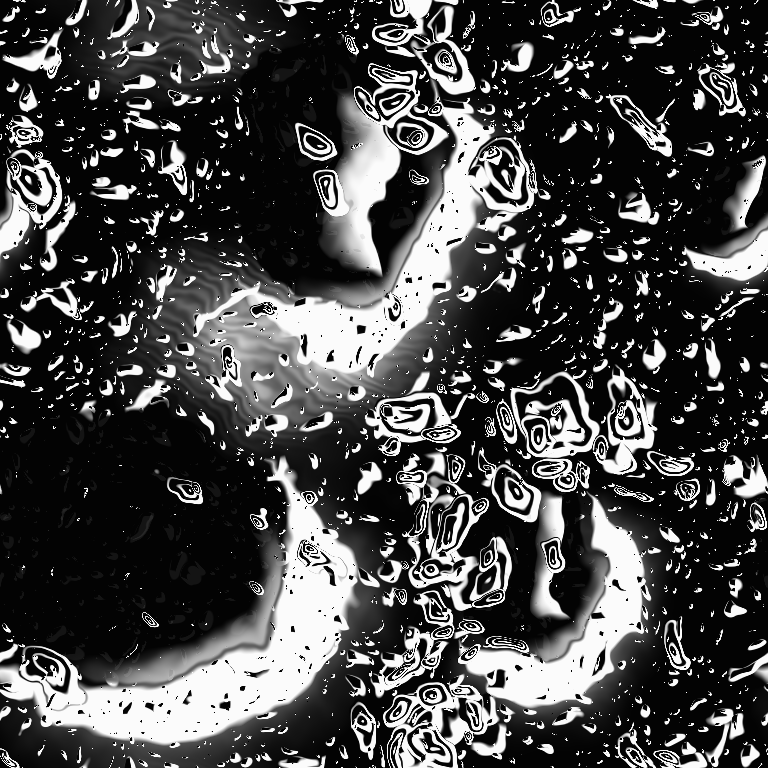
Write a three.js fragment shader that draws this texture.

```glsl
// Embossed black-and-white relief: large dark pits with lit rims, clusters of
// merging concentric rings, crescents and notched specks over a grey haze.
// Scattered parts come from wrapped cellular noise, bent by layered sines.
#define PIT_RADIUS 0.185
#define PIT_COUNT 4
#define RING_CELLS 10.0
#define CRESCENT_CELLS 9.0
#define SPECK_CELLS 25.0
#define WARP 0.014
#define HAZE 0.60
#define RIPPLE 0.07

varying vec2 vUv;

const float PI = 3.14159265;
const float TAU = 6.2831853;
const vec2 LIGHT = vec2(0.64, -0.77);

vec2 hash2(vec2 c) {
  vec2 k = vec2(dot(c, vec2(127.1, 311.7)), dot(c, vec2(269.5, 183.3)));
  return fract(sin(k) * 43758.55);
}

// Layered sines with whole frequencies, so the result wraps.
vec2 waves(vec2 p) {
  vec2 sum = vec2(0.0);
  float amp = 1.0, freq = 2.0;
  for (int i = 0; i < 4; i++) {
    sum += amp * sin(TAU * freq * p.yx + 1.7 * sin(TAU * (freq + 1.0) * p) + freq);
    amp *= 0.5;
    freq = freq * 2.0 + 1.0;
  }
  return sum;
}

// Soft periodic spot around a centre.
float spot(vec2 p, vec2 centre, vec2 tightness) {
  vec2 s = sin(PI * (p - centre));
  return exp(-dot(tightness, s * s));
}

// Where rings gather: a winding column and a branch to the right.
float cluster(vec2 p) {
  float column = abs(sin(PI * (p.x - 0.55 - 0.04 * sin(TAU * p.y))));
  float inColumn = (1.0 - smoothstep(0.10, 0.30, column)) * smoothstep(-0.5, 0.2, sin(TAU * (p.y + 0.10)) + 0.3);
  float branch = spot(p, vec2(0.78, 0.42), vec2(5.0, 38.0));
  float islands = spot(p, vec2(0.02, 0.78), vec2(60.0, 30.0)) + spot(p, vec2(0.66, 0.79), vec2(60.0));
  return clamp(max(inColumn, 1.3 * max(branch, islands)), 0.0, 1.0);
}

// Wrapped cells blended together: xy offset over radius, z smooth distance.
vec3 blobs(vec2 p, float n, float seed, vec2 sizes, float clustered) {
  vec2 g = p * n, base = floor(g), offset = vec2(0.0);
  float total = 1e-6;
  for (int j = -1; j <= 1; j++) {
    for (int i = -1; i <= 1; i++) {
      vec2 c = base + vec2(float(i), float(j));
      vec2 id = mod(c, n) + seed;
      vec2 centre = c + 0.2 + 0.6 * hash2(id);
      vec2 r = hash2(id + 57.0);
      float grow = max(cluster(centre / n), 0.8 * step(0.93, r.y));
      float radius = mix(sizes.x, sizes.y, r.x * r.x) * mix(1.0, grow, clustered);
      vec2 o = g - centre;
      o = (o + 0.6 * (r.y - 0.5) * o.yx) / max(radius, 0.02);
      float w = exp(-3.0 * dot(o, o));
      total += w;
      offset += w * o;
    }
  }
  return vec3(offset / total, sqrt(max(0.0, -log(total) / 3.0)));
}

float lit(vec2 o) {
  return dot(o, LIGHT) / (length(o) + 0.05);
}

void main() {
  vec2 bend = waves(vUv);
  vec2 p = vUv + WARP * bend;

  // Grey haze with fine ripples
  float haze = HAZE * spot(p, vec2(0.37, 0.56), vec2(5.0, 11.0));
  haze += 0.22 * spot(p, vec2(0.72, 0.22), vec2(9.0, 7.0)) + 0.3 * spot(p, vec2(0.25, 0.93), vec2(9.0, 30.0));
  float ripple = sin(TAU * (31.0 * p.x + 64.0 * p.y) + 5.0 * sin(TAU * (2.0 * p.x - p.y)));
  float shade = haze * (1.0 + 0.22 * bend.x) + RIPPLE * ripple * smoothstep(0.03, 0.3, haze) - 0.03;

  // Large pits: lit rim, inner grey crescent, black floor, pale lens
  float ground = 1.0;
  for (int i = 0; i < PIT_COUNT; i++) {
    float k = float(i);
    vec2 o = p - vec2(0.17, 0.28) - k * vec2(0.26, 0.49);
    o = (o - floor(o + 0.5)) / (PIT_RADIUS - 0.042 * k);
    o *= mix(vec2(0.95, 1.08), vec2(1.12, 0.86), step(0.5, k));
    float d = length(o) + 0.03 * bend.y;
    float side = lit(o);
    float width = 0.24 * smoothstep(-0.1, 0.75, side);
    float rim = (1.0 - smoothstep(width - 0.05, width + 0.02, abs(d - 1.27))) * step(0.01, width);
    float glow = 0.55 * smoothstep(0.0, 0.9, side) * exp(-5.0 * abs(d - 1.4));
    shade = max(shade + glow, rim);
    float inside = 1.0 - smoothstep(1.0, 1.05, d);
    float crescent = smoothstep(0.80, 1.0, d) * smoothstep(0.35, 0.9, side) * 0.7;
    float across = o.x - 0.28 - 0.12 * sin(4.0 * o.y);
    float lens = (1.0 - smoothstep(0.20, 0.23, abs(across))) * (1.0 - smoothstep(0.62, 0.72, abs(o.y)));
    lens *= step(0.5, k) * smoothstep(-0.3, 0.12, across);
    shade = mix(shade, max(crescent, lens), inside);
    ground *= 1.0 - inside;
  }

  // Loose crescents, bright on the lit side
  vec3 arc = blobs(p, CRESCENT_CELLS, 11.0, vec2(0.08, 0.42), 0.0);
  float arcMask = smoothstep(0.70, 0.80, arc.z) * (1.0 - smoothstep(0.98, 1.06, arc.z));
  shade = mix(shade, 1.0, arcMask * smoothstep(0.55, 0.72, lit(arc.xy)) * ground);

  // Merging concentric rings at two sizes
  for (int i = 0; i < 2; i++) {
    float k = float(i);
    vec3 ring = blobs(p, RING_CELLS * (1.0 + k), 23.0 + 8.0 * k, vec2(0.24, 0.55 - 0.08 * k), 1.0);
    float t = ring.z + 0.035 * bend.y;
    float wave = cos(2.0 * TAU * t) + 0.65 * lit(ring.xy) + 0.15 * bend.x;
    float tone = smoothstep(-0.30, 0.55, wave);
    shade = mix(shade, tone, 1.0 - smoothstep(1.12, 1.20, t));
  }

  // Specks with a square notch on the shadow side
  for (int i = 0; i < 2; i++) {
    float k = float(i);
    vec3 speck = blobs(p, SPECK_CELLS * (1.0 + k) - 3.0 * k, 41.0 + 9.0 * k, vec2(0.03, 0.36 - 0.06 * k), 0.0);
    float body = (1.0 - smoothstep(0.85, 1.1, speck.z)) * mix(0.08, 1.0, ground);
    vec2 notch = abs(speck.xy - vec2(-0.35, 0.38));
    float tone = smoothstep(0.38, 0.58, max(notch.x, notch.y));
    shade = mix(shade, tone, body);
  }

  gl_FragColor = vec4(vec3(clamp(shade, 0.01, 0.985)), 1.0);
}
```
